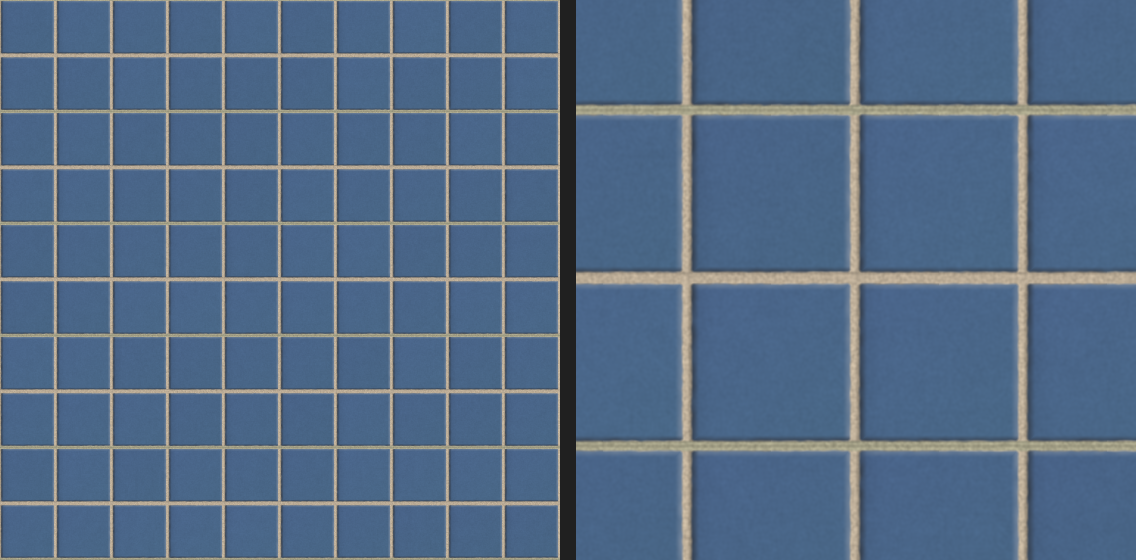
Left, the full canvas; right, a detail of the centre.
This texture is drawn by a three.js fragment shader. Its source:

```glsl
// Square blue glazed tiles, ten by ten, with sandy grout and bevelled edges.
varying vec2 vUv;

#define TILES 10.0
#define JOINT_X 0.056        // joint widths, in tile pitches
#define JOINT_Y_ODD 0.072
#define JOINT_Y_EVEN 0.060
#define CORNER 0.018
#define SOFT 0.011           // half width of a smoothed edge
#define GRAIN 0.07
#define GLAZE vec3(0.286, 0.398, 0.534)
#define SHINE vec3(0.45, 0.52, 0.61)
#define SHADE vec3(0.22, 0.265, 0.33)
#define SAND vec3(0.735, 0.675, 0.59)
#define MOSS vec3(0.675, 0.66, 0.555)

vec2 hash2(vec2 p) {
  vec3 q = fract(p.xyx * vec3(0.1031, 0.1030, 0.0973));
  q += dot(q, q.yzx + 33.33);
  return fract((q.xx + q.yz) * q.zy);
}

float cornerSlope(vec2 cell, vec2 offset) {
  return dot(hash2(cell) * 2.0 - 1.0, offset);
}

// Gradient noise, roughly -0.7 to 0.7
float noise(vec2 p) {
  vec2 i = floor(p), f = fract(p);
  vec2 u = f * f * f * (f * (f * 6.0 - 15.0) + 10.0);
  vec2 x = vec2(1.0, 0.0), y = vec2(0.0, 1.0);
  float low = mix(cornerSlope(i, f), cornerSlope(i + x, f - x), u.x);
  float high = mix(cornerSlope(i + y, f - y), cornerSlope(i + 1.0, f - 1.0), u.x);
  return mix(low, high, u.y);
}

float roundBox(vec2 p, vec2 halfSize, float radius) {
  vec2 q = abs(p) - halfSize + radius;
  return length(max(q, 0.0)) + min(max(q.x, q.y), 0.0) - radius;
}

// Half width of the horizontal joint with the given index
float jointHalf(float index) {
  return 0.5 * mix(JOINT_Y_EVEN, JOINT_Y_ODD, mod(index, 2.0));
}

// 1 at an edge, fading to 0 at the given depth
float edgeBand(float depth, float width) {
  return 1.0 - smoothstep(0.0, width, depth);
}

vec3 glazeColor(vec2 p, vec2 cell, vec2 f, vec2 lo, vec2 hi) {
  float mottle = noise(p * 5.0) * 0.025 + noise(p * 17.0 + 40.0) * 0.035;
  float grain = noise(p * 38.0) * 0.045;
  float tone = (hash2(cell + 60.0).x - 0.5) * 0.025;
  vec3 color = GLAZE * (1.0 + mottle + grain + tone);

  // Slight grey-green drift toward the lower right
  color += vec3(-0.004, 0.005, -0.012) * (f.x - f.y);

  // Lit top and right bevels, shaded left and bottom bevels
  vec2 depthLo = f - lo, depthHi = hi - f;
  float wear = 0.85 + 0.5 * noise(p * 13.0 + 9.0);
  float lit = max(edgeBand(depthHi.x, 0.048), 0.8 * edgeBand(depthHi.y, 0.042));
  float dark = max(edgeBand(depthLo.x, 0.050), 0.9 * edgeBand(depthLo.y, 0.038));
  color = mix(color, SHINE, clamp(lit * wear, 0.0, 1.0));
  color = mix(color, SHADE, clamp(dark * wear, 0.0, 1.0));
  return color * (1.0 - 0.05 * edgeBand(depthLo.x, 0.16));
}

vec3 groutColor(vec2 p, vec2 toJoint, float rowJoint) {
  float rowHalf = jointHalf(rowJoint);
  float odd = mod(rowJoint, 2.0);
  float speckle = noise(p * 43.0 + 7.0) + 0.6 * noise(p * 21.0);

  // Vertical joints darken to brown on their right side
  float across = toJoint.x / JOINT_X + 0.5;
  vec3 upright = SAND * (1.04 - 0.26 * smoothstep(0.45, 1.0, across));

  // Even rows are mossy with a fine groove along the middle
  float groove = (1.0 - odd) * edgeBand(abs(toJoint.y), 0.018);
  vec3 level = mix(MOSS, SAND, odd) * (1.0 - 0.10 * groove);
  level *= 1.0 - 0.14 * smoothstep(0.3, 1.0, toJoint.y / rowHalf);

  float inRow = 1.0 - smoothstep(rowHalf - SOFT, rowHalf + SOFT, abs(toJoint.y));
  return mix(upright, level, inRow) * (1.0 + GRAIN * 2.0 * speckle);
}

void main() {
  // Grid, with joints centred on whole numbers
  vec2 p = vUv * TILES + vec2(0.006, -0.012);
  vec2 cell = floor(p), f = fract(p);
  vec2 nearest = floor(p + 0.5);

  // Tile bounds between the surrounding joints
  vec2 lo = vec2(0.5 * JOINT_X, jointHalf(cell.y));
  vec2 hi = 1.0 - vec2(0.5 * JOINT_X, jointHalf(cell.y + 1.0));
  float d = roundBox(f - 0.5 * (lo + hi), 0.5 * (hi - lo), CORNER);
  d += 0.006 * noise(p * 19.0 + 25.0);

  // Tile over grout
  vec3 grout = groutColor(p, p - nearest, nearest.y);
  vec3 tile = glazeColor(p, cell, f, lo, hi);
  float cover = 1.0 - smoothstep(-SOFT, SOFT, d);
  gl_FragColor = vec4(mix(grout, tile, cover), 1.0);
}
```
